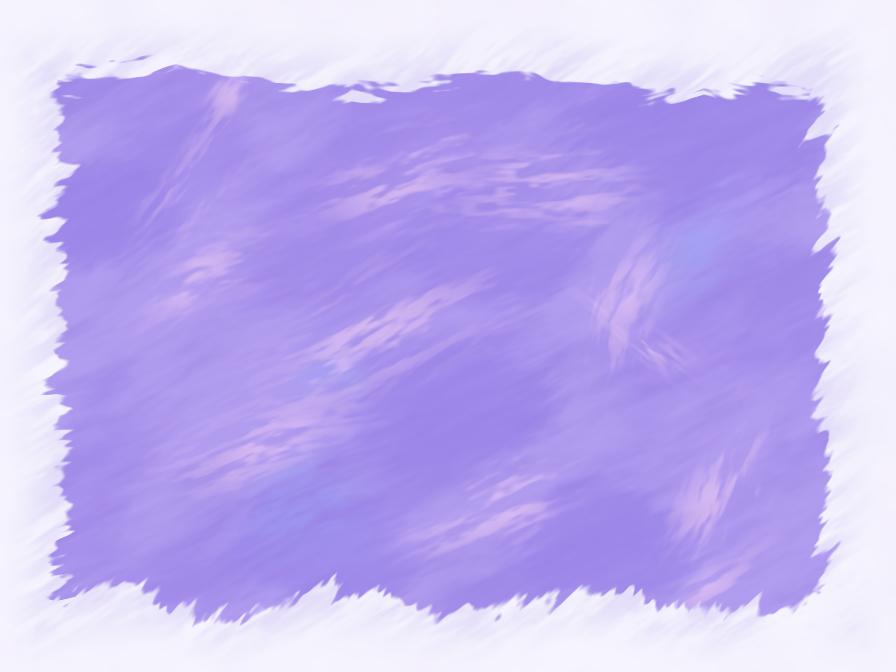
A Shadertoy shader for this background:

```glsl
// A violet painted panel inside a ragged white brush border.
// Stretched, rotated value noise makes the bristles; soft ellipses place the
// dry-brush highlights, cool tints and deep patches over a broad wash.

const vec3 DEEP   = vec3(0.605, 0.520, 0.910);
const vec3 VIOLET = vec3(0.635, 0.548, 0.915);
const vec3 LILAC  = vec3(0.690, 0.610, 0.935);
const vec3 PINK   = vec3(0.880, 0.760, 0.950);
const vec3 COOL   = vec3(0.600, 0.630, 0.950);
const vec3 PAPER  = vec3(0.975, 0.970, 0.995);
const vec3 MIST   = vec3(0.900, 0.880, 0.980);

const vec4 MARGIN = vec4(0.088, 0.112, 0.104, 0.120); // left, right, bottom, top
const float EDGE_SOFT = 0.006;
const float BRISTLE_DEPTH = 0.075;
const float TAU = 6.2831853;

// Dry strokes: centre, angle, half length
const vec4 STROKES[12] = vec4[12](
    vec4(0.35, 0.845, 0.9, 0.06), vec4(0.60, 0.735, 0.3, 0.13),
    vec4(0.82, 0.705, 0.08, 0.12), vec4(0.29, 0.585, 0.4, 0.09),
    vec4(0.55, 0.510, 0.5, 0.16), vec4(0.39, 0.345, 0.3, 0.12),
    vec4(0.94, 0.550, 1.2, 0.10), vec4(0.96, 0.500, -0.7, 0.07),
    vec4(0.74, 0.250, 0.4, 0.11), vec4(1.06, 0.135, 0.5, 0.07),
    vec4(1.06, 0.270, 1.1, 0.10), vec4(0.28, 0.720, 0.9, 0.08));

// Centre and radius
const vec3 COOL_SPOTS[3] = vec3[3](
    vec3(1.05, 0.63, 0.07), vec3(0.48, 0.45, 0.05), vec3(0.45, 0.24, 0.08));
const vec3 DEEP_SPOTS[6] = vec3[6](
    vec3(1.05, 0.82, 0.17), vec3(0.74, 0.64, 0.13), vec3(0.66, 0.40, 0.14),
    vec3(0.89, 0.19, 0.13), vec3(0.15, 0.68, 0.11), vec3(0.48, 0.18, 0.13));

float hash(vec2 p) {
    return fract(sin(dot(p, vec2(127.1, 311.7))) * 43758.5453);
}

float noise(vec2 p) {
    vec2 i = floor(p), f = fract(p);
    f = f * f * (3.0 - 2.0 * f);
    return mix(mix(hash(i), hash(i + vec2(1, 0)), f.x),
               mix(hash(i + vec2(0, 1)), hash(i + vec2(1, 1)), f.x), f.y);
}

float fbm(vec2 p) {
    float sum = 0.0, gain = 0.533;
    for (int i = 0; i < 4; i++) {
        sum += gain * noise(p);
        p = p * 2.03 + 17.3;
        gain *= 0.5;
    }
    return sum;
}

vec2 turn(vec2 p, float angle) {
    float c = cos(angle), s = sin(angle);
    return vec2(c * p.x + s * p.y, c * p.y - s * p.x);
}

// Fine streaks running along the given angle
float bristles(vec2 p, float angle) {
    vec2 q = turn(p, angle);
    q.y += 0.03 * noise(q * 6.0);
    return 0.5 * noise(q * vec2(10, 55)) + 0.3 * noise(q * vec2(24, 130))
         + 0.2 * noise(q * vec2(60, 210));
}

// Paint cover of one border side; inset is the distance into the panel
float border(float inset, float streak, float clump) {
    float reach = BRISTLE_DEPTH * (streak - 0.5) + 0.05 * (clump - 0.5);
    return smoothstep(-EDGE_SOFT, EDGE_SOFT, reach - inset);
}

vec3 panel(vec2 p) {
    float grain = bristles(p, 0.45);
    vec2 warped = p + 0.07 * (vec2(fbm(p * 9.0), fbm(p * 9.0 + 31.0)) - 0.5);
    float wash = fbm(turn(warped, 0.45) * vec2(4.0, 9.0));
    vec3 color = mix(VIOLET, LILAC, smoothstep(0.3, 0.72, wash + 0.2 * (grain - 0.5)));

    for (int i = 0; i < 6; i++) {
        float r = length((warped - DEEP_SPOTS[i].xy) * vec2(0.8, 1.2)) / DEEP_SPOTS[i].z;
        float cover = 1.0 - smoothstep(0.65, 1.1, r + 0.5 * (grain - 0.5));
        color = mix(color, mix(DEEP, VIOLET, 0.3 * wash), 0.75 * cover);
    }
    for (int i = 0; i < 3; i++) {
        float r = length(warped - COOL_SPOTS[i].xy) / COOL_SPOTS[i].z;
        color = mix(color, COOL, 0.6 * exp(-r * r) * smoothstep(0.2, 0.7, grain));
    }
    for (int i = 0; i < 12; i++) {
        vec4 stroke = STROKES[i];
        vec2 q = turn(warped - stroke.xy, stroke.z) / stroke.w;
        float cover = exp(-dot(q * q, vec2(1.0, 5.0)));
        float dry = smoothstep(0.52, 0.78, bristles(p, stroke.z) + 0.12 * cover);
        color = mix(color, LILAC, 0.4 * cover);
        color = mix(color, PINK, 0.75 * cover * dry);
    }
    return color + 0.025 * (grain - 0.5);
}

void mainImage(out vec4 fragColor, in vec2 fragCoord) {
    vec2 p = fragCoord / iResolution.y;
    float aspect = iResolution.x / iResolution.y;
    float clump = fbm(p * 11.0);

    // Uneven sides: left, right, bottom, top
    float bottomWave = 0.016 * cos(TAU * (p.x - 0.52) / 0.35);
    float topWave = 0.015 * cos(TAU * (p.x - 0.50) / 0.53);
    vec4 inset = vec4(p.x, aspect - p.x, p.y - bottomWave, 1.0 - p.y - topWave) - MARGIN;
    vec2 arc = p + vec2(0.0, 0.025 * abs(sin(p.x * 12.0)));

    float cover = border(inset.x, bristles(p, 0.35), clump);
    cover = max(cover, border(inset.y, bristles(p, 0.75), clump));
    cover = max(cover, border(inset.z, bristles(p, 0.85), clump));
    cover = max(cover, border(inset.w, bristles(arc, 0.0), clump));

    // Lilac smears fade towards the outer paper
    float nearest = min(min(inset.x, inset.y), min(inset.z, inset.w));
    float smear = smoothstep(-0.09, 0.01, nearest) * smoothstep(0.25, 0.75, bristles(p, 0.6));
    vec3 paper = mix(PAPER, MIST, clamp(smear + 0.3 * (clump - 0.3), 0.0, 1.0));
    fragColor = vec4(mix(panel(p), paper, 0.96 * cover), 1.0);
}
```
